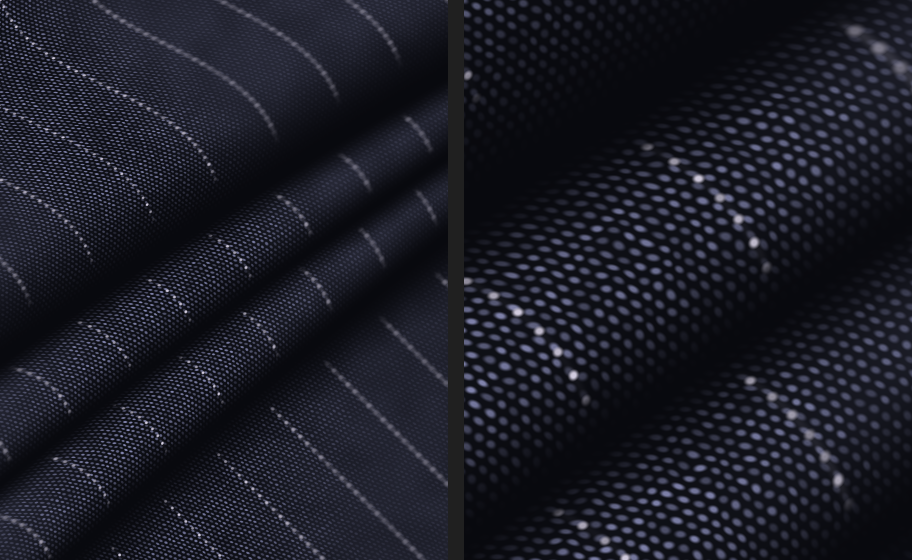
Left: the whole. Right: its middle third, enlarged.
A Shadertoy shader for this texture:

```glsl
float hash(vec2 p) {
    vec3 q = fract(p.xyx * 0.1031);
    q += dot(q, q.yzx + 33.33);
    return fract((q.x + q.y) * q.z);
}

float noise(vec2 p) {
    vec2 i = floor(p), f = fract(p);
    f = f * f * (3.0 - 2.0 * f);
    return mix(mix(hash(i), hash(i + vec2(1, 0)), f.x),
               mix(hash(i + vec2(0, 1)), hash(i + vec2(1, 1)), f.x), f.y);
}

// Height above a gently bowed valley between two folds
float aboveValley(vec2 p, float start, float slope, float bow) {
    return p.y - start - slope * p.x + bow * p.x * p.x;
}

// Staggered threads lying along the twill diagonal, each with its own brightness
float twill(vec2 w) {
    float row = floor(w.y);
    w.x += 0.5 * row;
    vec2 f = fract(w) - 0.5;
    vec2 diagonal = vec2(0.447, -0.894);
    float r = length(vec2(dot(f, diagonal), 1.5 * dot(f, vec2(-diagonal.y, diagonal.x))));
    return (1.0 - smoothstep(0.14, 0.56, r)) * (0.65 + 0.7 * hash(vec2(floor(w.x), row)));
}

void mainImage(out vec4 fragColor, in vec2 fragCoord) {
    vec2 p = fragCoord / iResolution.y;
    p.x += 0.5 * (0.8008 - iResolution.x / iResolution.y);

    float upper = aboveValley(p, 0.362, 0.70, 0.075);
    float middle = aboveValley(p, 0.135, 0.80, 0.085);
    float lower = aboveValley(p, -0.11, 0.95, 0.11);

    // Cloth coordinates: u counts pinstripes, v runs along them
    float u, v, light;
    if (upper > 0.0) {
        v = upper;
        u = (p.x + 0.4 * smoothstep(0.0, 0.7, v) - 0.393) / 0.1103;
        light = smoothstep(0.0, 0.19, v) * (1.0 - 0.15 * smoothstep(0.35, 0.65, v));
    } else if (middle > 0.0) {
        v = 0.82 * middle;
        u = (p.x + 0.2 * middle + 2.0 * middle * middle - 0.4555) / 0.1075;
        light = smoothstep(0.0, 0.09, middle) * smoothstep(0.01, 0.08, -upper);
    } else if (lower > 0.0) {
        v = 0.82 * lower;
        float bend = p.x - 0.4;
        u = (p.x + 0.2 * lower + 1.5 * lower * lower + 0.1 * bend * bend - 0.4055) / 0.0995;
        light = smoothstep(0.0, 0.1, lower) * smoothstep(0.0, 0.065, -middle);
    } else {
        v = 0.75 * lower;
        u = (p.x + p.y - 0.757) / 0.178;
        light = 0.85 * smoothstep(0.0, 0.14, -lower);
    }

    // Focus is sharpest in a band that bends toward the upper left
    float focus = abs(p.x - 0.3 + 1.1 * max(p.y - 0.6, 0.0));
    float blur = smoothstep(0.08, 0.4, focus);
    light *= mix(1.0, 0.82, blur) * (0.88 + 0.24 * noise(p * 22.0));

    // Woven ground
    vec2 weave = vec2(u * 16.0, v / 0.0085);
    weave += 0.35 * (vec2(noise(p * 70.0), noise(p * 70.0 + 19.0)) - 0.5);
    float thread = mix(twill(weave), 0.4, 0.82 * blur);
    vec3 cloth = mix(vec3(0.055, 0.06, 0.085), vec3(0.385, 0.395, 0.52), thread);
    vec3 color = mix(vec3(0.032, 0.035, 0.054), cloth, light);

    // Pinstripes stitched from dots, softening out of focus
    float across = (fract(u + 0.5) - 0.5) * 0.126;
    float along = (fract(v / 0.017) - 0.5) * 0.017;
    float dots = 1.0 - smoothstep(0.001, mix(0.004, 0.0085, blur), length(vec2(across, along)));
    dots *= mix(1.15, 0.5, blur) * (0.6 + 0.4 * hash(vec2(floor(u + 0.5), floor(v / 0.017)) + 50.0));
    float haze = (0.04 + 0.2 * blur) * (1.0 - smoothstep(0.0, mix(0.004, 0.007, blur), abs(across)));
    float stripe = max(dots, haze) * smoothstep(0.12, 0.45, light);
    color = mix(color, vec3(0.74, 0.72, 0.79), stripe);

    fragColor = vec4(color, 1.0);
}
```
